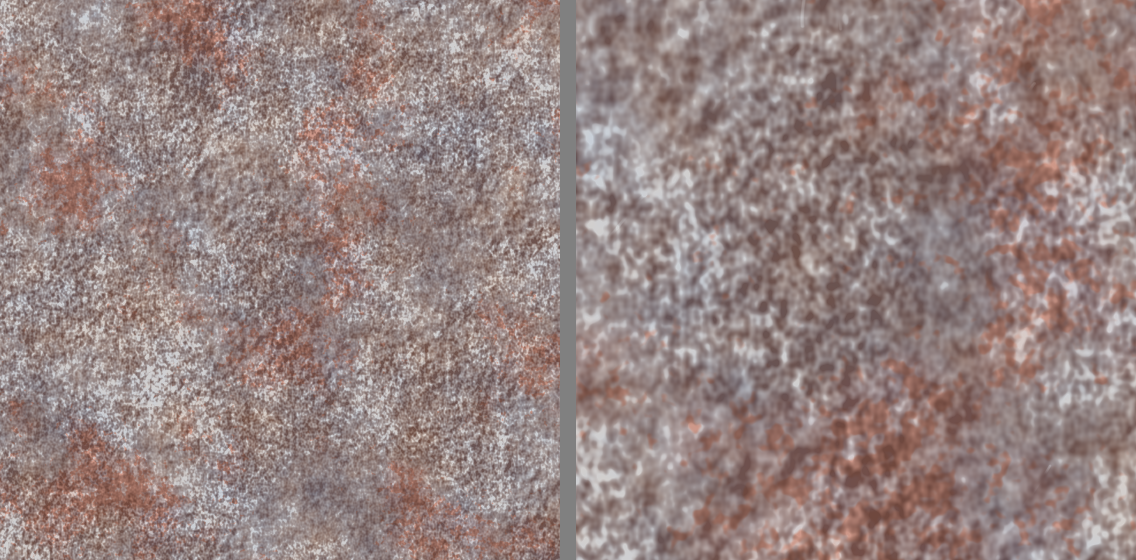
Left: the whole. Right: its middle third, enlarged.
A WebGL 2 fragment shader for this texture:

```glsl
#version 300 es
precision highp float;
// Weathered plaster: mottled grey-mauve paint with pale flecks, rust stains and fine scratches.

#define DARK vec3(0.485, 0.405, 0.395)
#define LIGHT vec3(0.75, 0.73, 0.73)
#define RUST vec3(0.60, 0.37, 0.30)
#define BASE_TONE 0.39
#define CLOUD_SCALE 4.5
#define MOTTLE_SCALE 24.0
#define GRAIN_SCALE vec2(128.0, 106.0)
#define GRAIN_CONTRAST 0.19
#define RELIEF_CONTRAST 0.13
#define RUST_AMOUNT 0.65
#define SCRATCH_CELLS 9.0
#define SCRATCH_SHARE 0.4

uniform vec2 u_resolution;
out vec4 fragColor;

const float NOISE_DEVIATION = 0.21;

vec2 hash2(vec2 cell) {
  vec3 q = fract(cell.xyx * vec3(0.1031, 0.1030, 0.0973));
  q += dot(q, q.yzx + 33.33);
  return fract((q.xx + q.yz) * q.zy);
}

float cornerSlope(vec2 cell, vec2 offset) {
  float angle = 6.2832 * hash2(cell).x;
  return dot(vec2(cos(angle), sin(angle)), offset);
}

// Gradient noise scaled to about unit deviation.
float noise(vec2 p) {
  vec2 i = floor(p), f = p - i;
  vec2 w = f * f * f * (f * (f * 6.0 - 15.0) + 10.0);
  vec2 e = vec2(1.0, 0.0);
  float low = mix(cornerSlope(i, f), cornerSlope(i + e, f - e), w.x);
  float high = mix(cornerSlope(i + e.yx, f - e.yx), cornerSlope(i + 1.0, f - 1.0), w.x);
  return mix(low, high, w.y) / NOISE_DEVIATION;
}

// Layered noise, kept at unit deviation for any gain.
float fbm(vec2 p, int octaves, float gain) {
  const mat2 turn = mat2(0.8, 0.6, -0.6, 0.8);
  float sum = 0.0, power = 0.0, amplitude = 1.0;
  for (int k = 0; k < octaves; k++) {
    sum += amplitude * noise(p);
    power += amplitude * amplitude;
    amplitude *= gain;
    p = turn * p * 2.03 + 17.3;
  }
  return sum * inversesqrt(power);
}

float bumps(vec2 p) {
  return fbm(p * vec2(52.0, 44.0) + 7.7, 2, 0.7);
}

// Short hairlines, upright or leaning right, one per chosen cell.
float scratches(vec2 p, float pixel) {
  float ink = 0.0;
  vec2 home = floor(p * SCRATCH_CELLS);
  for (int y = -1; y <= 1; y++) {
    for (int x = -1; x <= 1; x++) {
      vec2 cell = home + vec2(x, y);
      vec2 place = hash2(cell + 40.5), kind = hash2(cell + 91.7);
      float lean = kind.x < 0.55 ? 0.15 * (place.x - 0.5) : mix(0.35, 0.9, place.y);
      vec2 along = vec2(sin(lean), cos(lean));
      float reach = mix(0.012, 0.048, kind.y * kind.y);
      vec2 d = p - (cell + place) / SCRATCH_CELLS;
      float gap = length(d - along * clamp(dot(d, along), -reach, reach));
      float drawn = step(hash2(cell + 13.3).x, SCRATCH_SHARE);
      ink = max(ink, drawn * (1.0 - smoothstep(0.0003, 0.0009 + pixel, gap)));
    }
  }
  return ink;
}

void main() {
  vec2 p = gl_FragCoord.xy / u_resolution.y;

  // Broad clouds, mottling and fine grain
  float clouds = fbm(p * CLOUD_SCALE + 3.1, 5, 0.65);
  float rough = smoothstep(-1.3, 0.9, fbm(p * 5.5 + 57.0, 4, 0.65));
  float mottle = fbm(p * MOTTLE_SCALE + 11.0, 3, 0.75);
  float grain = 0.75 * noise(p * GRAIN_SCALE) + 0.66 * noise(p * GRAIN_SCALE * 1.9 + 5.3);
  float streaks = noise(p * vec2(95.0, 9.0) + 23.0);
  float tone = BASE_TONE + 0.11 * clouds + 0.11 * mottle + 0.045 * streaks;
  tone += GRAIN_CONTRAST * mix(0.65, 1.2, rough) * grain;

  // Raised crust lit from the upper left
  float crust = smoothstep(-0.6, 1.3, fbm(p * 4.0 + 83.0, 3, 0.6));
  float slope = bumps(p) - bumps(p + vec2(-0.004, 0.004));
  tone += RELIEF_CONTRAST * mix(0.4, 1.4, crust) * slope;

  // Pale flecks and scratches
  float fleck = 0.7 * grain + 0.6 * mottle + 0.45 * clouds + 0.5 * rough;
  tone += 0.25 * smoothstep(1.0, 2.3, fleck);
  vec2 bent = p + 0.0012 * vec2(noise(p * 30.0), noise(p * 30.0 + 9.0));
  float worn = smoothstep(-0.9, 0.9, noise(p * 70.0 + 61.0));
  tone += 0.36 * worn * scratches(bent, 1.0 / u_resolution.y);
  tone = clamp(tone, -0.25, 1.25);
  vec3 color = mix(DARK, LIGHT, tone);

  // Drift between olive and slate
  float hue = fbm(p * 6.0 + 71.0, 6, 0.75);
  color += hue * vec3(-0.010, 0.002, 0.013);

  // Rust: a soft blush with broken spots
  float stain = fbm(p * 4.2 + 31.0, 4, 0.6);
  float spots = 0.8 * stain + 0.75 * fbm(p * 52.0 + 19.0, 3, 0.8);
  color += smoothstep(0.2, 1.8, stain) * vec3(0.025, -0.015, -0.022);
  float rust = RUST_AMOUNT * smoothstep(1.0, 2.4, spots);
  color = mix(color, RUST * (0.82 + 0.4 * tone), rust);

  fragColor = vec4(clamp(color, 0.0, 1.0), 1.0);
}
```
